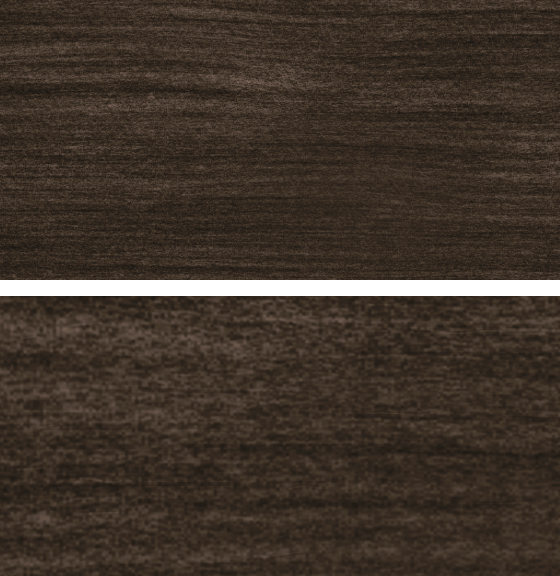
Top: the whole. Bottom: its middle third, enlarged.
A WebGL 1 fragment shader for this texture:

```glsl
precision highp float;

uniform vec2 u_resolution;

const vec3 GROOVE = vec3(0.17, 0.14, 0.11);
const vec3 BARK = vec3(0.22, 0.17, 0.13);
const vec3 FIBRE = vec3(0.27, 0.22, 0.17);
const vec3 PALE = vec3(0.33, 0.27, 0.23);

float hash(vec2 p) {
  return fract(sin(dot(p, vec2(12.9898, 78.233))) * 43758.5453);
}

// Smooth value noise in -1..1
float noise(vec2 p) {
  vec2 cell = floor(p);
  vec2 f = fract(p);
  f = f * f * (3.0 - 2.0 * f);
  float low = mix(hash(cell), hash(cell + vec2(1.0, 0.0)), f.x);
  float high = mix(hash(cell + vec2(0.0, 1.0)), hash(cell + 1.0), f.x);
  return 2.0 * mix(low, high, f.y) - 1.0;
}

// Layered noise, each octave twice as fine
float layers(vec2 p) {
  float sum = 0.0;
  float weight = 0.6;
  for (int i = 0; i < 3; i++) {
    sum += weight * noise(p);
    p = p * 2.03 + vec2(17.3, 41.7);
    weight *= 0.6;
  }
  return sum;
}

// Soft elliptical spot
float spot(vec2 p, vec2 centre, vec2 radius) {
  vec2 d = (p - centre) / radius;
  return exp(-dot(d, d));
}

// Bends the straight grain into slow waves
vec2 bendGrain(vec2 p) {
  float wave = 0.018 * noise(p * vec2(1.6, 2.5) + 3.1);
  float ripple = 0.003 * noise(p * vec2(7.0, 9.0) + 8.4);
  return vec2(p.x, p.y + 0.018 * p.x + wave + ripple);
}

// Large light and dark areas of the board
float figure(vec2 p, vec2 g) {
  float ragged = 1.0 + 0.6 * layers(g * vec2(4.0, 40.0));
  float light = 1.4 * spot(p, vec2(0.98, 0.69), vec2(0.24, 0.10));
  light += 0.8 * spot(p, vec2(0.45, 0.65), vec2(0.28, 0.06));
  light += 0.9 * spot(p, vec2(1.54, 0.65), vec2(0.24, 0.06));
  light += 0.5 * spot(p, vec2(0.15, 0.45), vec2(0.60, 0.10));
  light += 0.6 * spot(p, vec2(1.95, 0.45), vec2(0.22, 0.12));
  float dark = 0.9 * spot(g, vec2(0.50, 0.77), vec2(0.45, 0.022));
  dark += 0.9 * spot(g, vec2(1.10, 0.70), vec2(0.18, 0.015));
  dark += 0.4 * spot(g, vec2(1.20, 0.58), vec2(0.90, 0.020));
  return (light - dark) * ragged;
}

// Long bands and thin continuous streaks along the grain
float streaks(vec2 g) {
  float bands = 0.85 * layers(g * vec2(0.7, 15.0) + 5.7);
  float lines = 1.3 * layers(g * vec2(1.0, 46.0) + 21.3);
  float threads = 0.75 * noise(g * vec2(2.5, 150.0) + 61.3);
  return bands + lines + threads;
}

// Short fibres and single bright or dark flecks
float fibres(vec2 g) {
  float hairs = 0.6 * noise(g * vec2(24.0, 200.0) + 2.9);
  float flecks = 0.9 * noise(g * vec2(120.0, 256.0) + 13.1);
  float dust = 1.2 * noise(g * vec2(256.0, 256.0) + 33.7);
  return hairs + flecks + dust;
}

// Thin wavy bright strands, lit in short lengths
float strands(vec2 g) {
  float sway = 0.006 * noise(g * vec2(22.0, 30.0) + 4.4);
  float ridge = abs(noise(vec2(g.x * 9.0, (g.y + sway) * 62.0) + 71.8));
  float lit = smoothstep(-0.1, 0.5, noise(g * vec2(38.0, 110.0) + 27.5));
  return (1.0 - smoothstep(0.05, 0.22, ridge)) * lit;
}

// Sharp dark pore lines, broken along their length
float pores(vec2 g) {
  float line = noise(g * vec2(2.5, 130.0) + 51.9);
  float gap = 0.65 + 0.35 * noise(g * vec2(22.0, 130.0) + 9.6);
  return smoothstep(0.35, 0.6, line) * gap;
}

vec3 woodColour(float tone) {
  vec3 colour = mix(GROOVE, BARK, clamp(tone, 0.0, 1.0));
  colour = mix(colour, FIBRE, clamp(tone - 1.0, 0.0, 1.0));
  colour = mix(colour, PALE, clamp(tone - 2.0, 0.0, 1.0));
  colour *= 1.0 + 0.17 * clamp(tone - 3.0, 0.0, 3.0);
  return colour * (1.0 + 0.19 * clamp(tone, -2.6, 0.0));
}

void main() {
  vec2 p = gl_FragCoord.xy / u_resolution.y;
  vec2 g = bendGrain(p);

  // The lower middle of the board is calmer
  float calm = spot(p, vec2(1.30, 0.28), vec2(0.45, 0.28));
  float area = figure(p, g);
  float rough = (1.0 - 0.35 * calm) * (1.0 + 0.25 * clamp(area, 0.0, 1.5));

  float tone = 1.1 + 0.9 * area - 0.1 * calm;
  tone += streaks(g) * (1.0 - 0.3 * calm);
  tone += (fibres(g) + 0.9 * strands(g)) * rough - 0.9 * pores(g);
  gl_FragColor = vec4(woodColour(tone), 1.0);
}
```
